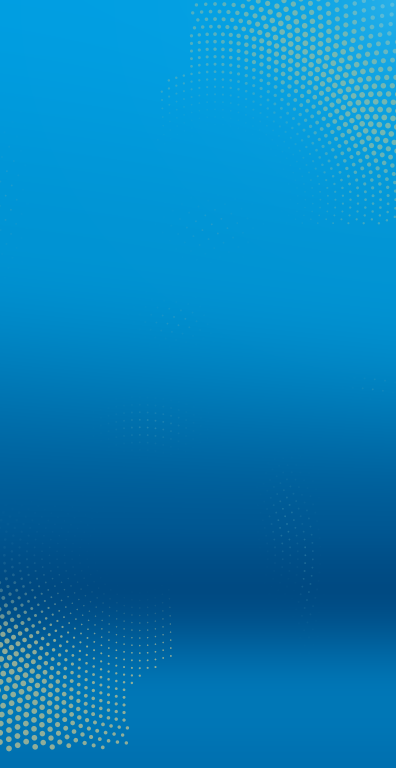
Give the GLSL for this background, as a WebGL 2 fragment shader.

```glsl
#version 300 es
precision highp float;
// A blue vertical gradient with a dark horizon band, overlaid by sandy halftone
// dots. The dots sit on concentric rings around two centres; their size and
// opacity follow smooth masks evaluated at each dot's own position.
uniform vec2 u_resolution;
out vec4 fragColor;

const float TAU = 6.2831853;
const float RING_GAP = 0.0098;

// Position of the ring-lattice dot nearest to p
vec2 nearestDot(vec2 p, vec2 centre) {
    vec2 d = p - centre;
    float ring = max(1.0, round(length(d) / RING_GAP));
    float count = min(6.0 * ring, 132.0);
    float stagger = 0.5 * mod(ring, 2.0);
    float slot = round(atan(d.y, d.x) / TAU * count - stagger) + stagger;
    float angle = slot / count * TAU;
    return centre + ring * RING_GAP * vec2(cos(angle), sin(angle));
}

// Antialiased disc coverage
float disc(vec2 p, vec2 centre, float radius) {
    float pixel = 1.0 / u_resolution.y;
    return clamp((radius - length(p - centre)) / pixel + 0.5, 0.0, 1.0);
}

// Sky blue falling to a navy horizon, then a brighter floor
vec3 backdrop(vec2 p) {
    float depth = 1.0 - p.y;
    float tilted = depth - 0.10 * (p.x - 0.26) * (1.0 - smoothstep(0.4, 0.75, depth));
    vec3 c = mix(vec3(0.0, 0.62, 0.885), vec3(0.0, 0.575, 0.825), smoothstep(0.0, 0.38, tilted));
    c = mix(c, vec3(0.0, 0.33, 0.56), smoothstep(0.34, 0.74, tilted));
    c = mix(c, vec3(0.0, 0.29, 0.51), smoothstep(0.68, 0.77, depth));
    c = mix(c, vec3(0.0, 0.465, 0.715), smoothstep(0.765, 0.91, depth));
    c = mix(c, vec3(0.0, 0.44, 0.69), smoothstep(0.93, 1.0, depth));
    float cornerGlow = exp(-9.0 * length(p - vec2(0.516, 1.0)));
    return c + cornerGlow * vec3(0.16, 0.07, 0.03);
}

// Upper right fan: strongest on a mid ring, trimmed at its left and lower edges
vec3 upperFan(vec3 base, vec2 p) {
    vec2 centre = vec2(0.28, 0.74);
    vec2 dot0 = nearestDot(p, centre);
    float r = length(dot0 - centre);
    float depth = 1.0 - dot0.y;
    float leftEdge = mix(0.247, 0.205, smoothstep(0.08, 0.12, depth));
    float inside = step(leftEdge, dot0.x) * step(depth, 0.292);
    float swell = smoothstep(0.09, 0.23, r) * (1.0 - 0.35 * smoothstep(0.24, 0.34, r));
    swell *= 1.0 - 0.75 * smoothstep(0.16, 0.29, depth);
    swell *= mix(0.45, 1.0, smoothstep(0.24, 0.38, dot0.x));
    float radius = 0.0008 + 0.0029 * swell;
    float opacity = inside * smoothstep(0.08, 0.19, r) * mix(0.35, 0.85, swell);
    vec3 sand = mix(vec3(0.53, 0.73, 0.66), vec3(0.42, 0.76, 0.86), smoothstep(0.27, 0.35, r));
    return mix(base, sand, opacity * disc(p, dot0, radius));
}

// Lower left fan: growing toward the left edge, thinning upward
vec3 lowerFan(vec3 base, vec2 p) {
    vec2 centre = vec2(0.182, 0.277);
    vec2 dot0 = nearestDot(p, centre);
    float r = length(dot0 - centre);
    float rightEdge = mix(0.167, 0.225, smoothstep(0.10, 0.15, dot0.y));
    float inside = step(dot0.x, rightEdge) * step(0.025, dot0.y);
    float low = 1.0 - smoothstep(0.16, 0.30, dot0.y);
    float swell = smoothstep(0.10, 0.23, r) * mix(0.4, 1.0, low);
    swell *= 1.0 - 0.55 * smoothstep(0.03, 0.17, dot0.x);
    float radius = 0.0009 + 0.0028 * swell;
    float reach = smoothstep(0.04, 0.14, r) * (1.0 - smoothstep(0.28, 0.36, dot0.y));
    float opacity = inside * reach * mix(0.16, 0.85, low);
    vec3 sand = mix(vec3(0.20, 0.50, 0.66), vec3(0.66, 0.72, 0.58), low);
    return mix(base, sand, opacity * disc(p, dot0, radius));
}

// Faint scattered clusters: centre in xy, half extents in zw
vec3 faintClusters(vec3 base, vec2 p) {
    vec4 clusters[7] = vec4[7](
        vec4(0.195, 0.447, 0.040, 0.022), vec4(0.400, 0.270, 0.010, 0.065),
        vec4(0.228, 0.583, 0.030, 0.018), vec4(0.372, 0.320, 0.020, 0.050),
        vec4(0.488, 0.498, 0.020, 0.010), vec4(0.010, 0.745, 0.014, 0.060),
        vec4(0.274, 0.705, 0.040, 0.025));
    vec2 dot0 = nearestDot(p, vec2(0.182, 0.277));
    float presence = 0.0;
    for (int i = 0; i < 7; i++) {
        vec2 q = (dot0 - clusters[i].xy) / clusters[i].zw;
        presence = max(presence, exp(-dot(q, q)));
    }
    return mix(base, vec3(0.35, 0.65, 0.72), 0.38 * presence * disc(p, dot0, 0.0011));
}

void main() {
    vec2 p = gl_FragCoord.xy / u_resolution.y;
    vec3 colour = backdrop(p);
    colour = faintClusters(colour, p);
    colour = upperFan(colour, p);
    colour = lowerFan(colour, p);
    fragColor = vec4(colour, 1.0);
}
```
